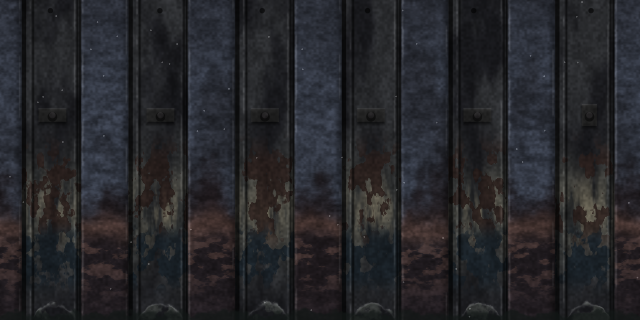
This texture is drawn by a Shadertoy shader. Its source:

```glsl
// Weathered corrugated steel wall: six raised slate ribs and six recessed bays.
// Each bay has a bolted plate, with rust and pale runoff below it.
// Profile bands and distance functions give the form; wrapped noise gives the wear.

const float BAYS = 6.0;
const float ROWS = 3.0;        // canvas height in bay widths
const float BAY_END = 0.51;    // recess spans 0..BAY_END, then the rib
const float RIB_END = 0.955;   // then a dark groove up to 1

const vec3 SLATE = vec3(0.20, 0.22, 0.265);
const vec3 SLATE_DARK = vec3(0.15, 0.16, 0.19);
const vec3 MAROON = vec3(0.115, 0.09, 0.10);
const vec3 RUST = vec3(0.29, 0.215, 0.195);
const vec3 COAL = vec3(0.09, 0.092, 0.105);
const vec3 STEEL = vec3(0.16, 0.165, 0.175);
const vec3 GREEN_GREY = vec3(0.21, 0.22, 0.215);
const vec3 TAN = vec3(0.41, 0.39, 0.33);
const vec3 BLUE_BLACK = vec3(0.085, 0.115, 0.14);
const vec3 OXIDE = vec3(0.14, 0.10, 0.09);

float hash(vec2 p) {
    vec3 h = fract(p.xyx * 0.1031);
    h += dot(h, h.yzx + 33.33);
    return fract((h.x + h.y) * h.z);
}

// Value noise that wraps across the canvas
float noise(vec2 p, float period) {
    vec2 i = floor(p), f = fract(p);
    f = f * f * (3.0 - 2.0 * f);
    vec2 x = mod(vec2(i.x, i.x + 1.0), period);
    return mix(mix(hash(vec2(x.x, i.y)), hash(vec2(x.y, i.y)), f.x),
               mix(hash(vec2(x.x, i.y + 1.0)), hash(vec2(x.y, i.y + 1.0)), f.x), f.y);
}

float fbm(vec2 p, vec2 freq, float seed) {
    float sum = 0.0, amp = 0.533;
    for (int k = 0; k < 4; k++) {
        sum += amp * noise(p * freq + vec2(0.0, seed), BAYS * freq.x);
        freq *= 2.0;
        amp *= 0.5;
    }
    return sum;
}

float band(float x, float a, float b, float soft) {
    return smoothstep(a - soft, a + soft, x) * (1.0 - smoothstep(b - soft, b + soft, x));
}

float bell(float x, float width) { return exp(-x * x / (width * width)); }

float box(vec2 p, vec2 halfSize) {
    vec2 d = abs(p) - halfSize;
    return length(max(d, 0.0)) + min(max(d.x, d.y), 0.0);
}

float fill(float d, float aa) { return 1.0 - smoothstep(-aa, aa, d); }

// Raised rib: slate paint, soot, a rust belt and a scorched, scuffed foot
vec3 ribColor(vec2 p, float v) {
    float cloud = fbm(p, vec2(3.0, 1.5), 11.0);
    float grain = fbm(p, vec2(9.0, 20.0), 47.0);
    float height = v + (cloud - 0.5) * 0.35 + (grain - 0.5) * 0.12;
    vec3 col = mix(SLATE_DARK, SLATE, smoothstep(0.25, 0.55, cloud));
    col = mix(col, SLATE_DARK, 0.7 * smoothstep(0.75, 1.05, height));
    col = mix(col, MAROON, 0.85 * (1.0 - smoothstep(0.26, 0.46, height)));
    float foot = 1.0 - smoothstep(0.22, 0.30, v);
    float scuff = smoothstep(0.48, 0.62, grain + 0.25 * (cloud - 0.5));
    col = mix(col, RUST, 0.55 * foot * scuff * smoothstep(0.02, 0.2, v));
    col = mix(col, RUST, 0.8 * bell(v - 0.29 + (cloud - 0.5) * 0.08, 0.035));
    return col * (0.65 + 0.7 * grain);
}

// Recessed bay: sooty steel, pale runoff, flaking oxide and dark damp patches
vec3 bayColor(vec2 p, float q, float v) {
    float cloud = fbm(p, vec2(5.0, 2.0), 71.0);
    float flakes = fbm(p, vec2(13.0, 8.0), 103.0);
    float streak = fbm(p, vec2(14.0, 3.0), 139.0);
    float mid = bell(q - 0.255, 0.13);
    vec3 col = mix(COAL, STEEL, smoothstep(0.3, 0.65, cloud));
    col = mix(col, GREEN_GREY, 0.7 * (1.0 - mid) * band(v, 0.14, 0.52, 0.12));
    col = mix(col, TAN, bell(v - 0.345, 0.11) * smoothstep(0.25, 0.65, streak) * (0.45 + 0.45 * mid));
    col = mix(col, COAL, 0.7 * mid * band(v, 0.47, 0.61, 0.05));
    float oxide = smoothstep(0.49, 0.56, flakes + 0.16 * (mid - 0.6) + 0.5 * (cloud - 0.5));
    col = mix(col, OXIDE, 0.85 * oxide * band(v, 0.25, 0.54, 0.06));
    float damp = smoothstep(0.43, 0.52, fbm(p, vec2(12.0, 8.0), 181.0) + 0.4 * (cloud - 0.5));
    col = mix(col, BLUE_BLACK, 0.9 * damp * band(v, 0.10, 0.28, 0.04));
    col = mix(col, COAL, 0.45 * (1.0 - smoothstep(0.06, 0.17, v)));
    return col * (0.65 + 0.35 * streak + 0.4 * flakes);
}

// Bolted plate with a lit top edge and a cast shadow
vec3 addPlate(vec3 col, vec2 at, vec2 size, float aa) {
    float d = box(at, size);
    col *= 1.0 - 0.55 * fill(box(at + vec2(0.0, 0.025), size), 0.025);
    col = mix(col, vec3(0.125) * (0.7 + 4.0 * col.g), fill(d, aa));
    col += 0.05 * fill(abs(at.y - size.y) - 0.006, aa) * fill(abs(at.x) - size.x, aa);
    col *= 1.0 - 0.5 * fill(length(at + vec2(0.0, 0.015)) - 0.045, aa);
    return mix(col, vec3(0.14, 0.135, 0.14) + at.y, fill(length(at) - 0.03, aa));
}

void mainImage(out vec4 fragColor, in vec2 fragCoord) {
    vec2 uv = fragCoord / iResolution.xy;
    vec2 p = uv * vec2(BAYS, ROWS);
    float aa = max(0.7 * BAYS / iResolution.x, 0.005);
    float id = mod(floor(p.x - 0.25), BAYS);
    float wear = fbm(p, vec2(10.0, 10.0), 211.0);
    float q = fract(p.x - 0.25);

    // Bay fittings: plate, upper bolt hole and debris heap
    vec3 bay = bayColor(p, q, uv.y);
    float shift = 0.06 * (hash(vec2(id, 5.0)) - 0.5);
    vec2 size = id > BAYS - 1.5 ? vec2(0.07, 0.10) : vec2(0.13, 0.062);
    bay = addPlate(bay, vec2(q - 0.255 - shift, p.y - 0.64 * ROWS), size, aa);
    bay *= 1.0 - 0.6 * fill(length(vec2(q - 0.25 - shift * 2.0, p.y - 2.9)) - 0.025, aa);
    float across = (q - 0.255) / 0.22;
    float heap = p.y - 0.15 * (1.0 - across * across) - 0.10 * (wear - 0.5);
    bay = mix(bay, mix(COAL, GREEN_GREY, smoothstep(0.4, 0.62, wear)), fill(heap, 0.012));
    bay += 0.22 * wear * bell(heap, 0.012) * band(q, 0.06, 0.45, 0.03);

    // Profile: lips, chipped rib edges, shaded rib side and groove
    float chips = smoothstep(0.42, 0.6, fbm(p, vec2(6.0, 5.0), 251.0));
    bay *= 1.0 - 0.55 * (bell(q - 0.06, 0.012) + bell(q - 0.475, 0.012));
    bay += (0.02 + 0.07 * chips) * (bell(q - 0.035, 0.009) + bell(q - 0.45, 0.009));
    vec3 rib = ribColor(p, uv.y) * (1.0 - 0.35 * smoothstep(0.87, RIB_END, q));
    rib += (0.03 + 0.09 * chips) * bell(q - BAY_END - 0.015, 0.011);
    rib += 0.07 * chips * bell(q - RIB_END + 0.02, 0.009);
    vec3 col = mix(bay, rib, band(q, BAY_END, RIB_END, aa));
    col *= 1.0 - 0.65 * band(q, RIB_END, 0.995, aa);
    col *= 1.0 - 0.65 * bell(q - BAY_END + 0.01, 0.011);

    // Fine pitting, mossy base and scattered pale chips
    col *= 0.84 + 0.32 * noise(p * 42.0, BAYS * 42.0);
    col = mix(col, vec3(0.07, 0.09, 0.085), 0.7 * fill(p.y - 0.13 * wear, 0.02));
    vec2 grid = p * 16.0, cell = floor(grid);
    float fleck = step(0.988, hash(cell + 37.0));
    vec2 center = 0.3 + 0.4 * vec2(hash(cell + 3.0), hash(cell + 9.0));
    col += 0.2 * fleck * fill(length(fract(grid) - center) - 0.13, 8.0 * aa);
    fragColor = vec4(col, 1.0);
}
```
